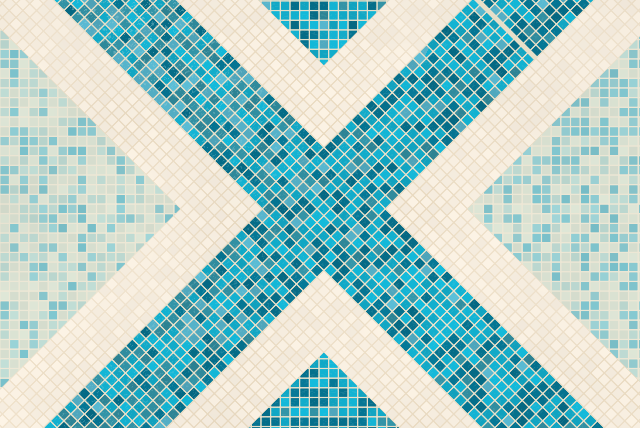
A Shadertoy shader for this pattern:

```glsl
// A tiled wall: a broad blue diagonal cross edged in cream, with pale side
// triangles and blue top and bottom ones. Two square grids, one turned by
// 45 degrees, get a hashed glaze per tile and share one grout function.

const float PITCH = 0.0226;      // tile spacing in canvas heights
const float BLUE_HALF = 4.5;     // half width of the blue arms, in tiles
const float CREAM_HALF = 10.5;   // outer limit of the cream border, in tiles

const vec3 CYAN  = vec3(0.07, 0.68, 0.80);
const vec3 TEAL  = vec3(0.02, 0.44, 0.55);
const vec3 DUSTY = vec3(0.19, 0.55, 0.62);
const vec3 CREAM = vec3(0.97, 0.935, 0.88);
const vec3 GROUT = vec3(0.91, 0.88, 0.79);

float hash(vec2 p) {
    vec3 h = fract(p.xyx * vec3(0.1031, 0.1030, 0.0973));
    h += dot(h, h.yzx + 33.33);
    return fract((h.x + h.y) * h.z);
}

float noise(vec2 p) {
    vec2 i = floor(p), f = fract(p);
    f = f * f * (3.0 - 2.0 * f);
    return mix(mix(hash(i), hash(i + vec2(1, 0)), f.x),
               mix(hash(i + vec2(0, 1)), hash(i + vec2(1, 1)), f.x), f.y);
}

// Coverage of a slightly rounded tile centred on each whole number
float tileMask(vec2 q, float px) {
    vec2 d = abs(q - floor(q + 0.5)) - 0.37;
    float dist = length(max(d, 0.0)) + min(max(d.x, d.y), 0.0) - 0.06;
    return 1.0 - smoothstep(-0.5 * px, 0.5 * px, dist);
}

// Glossy blue glaze; fade raises the share of dusty, worn tiles
vec3 blueGlaze(vec2 id, vec2 q, float darkShare, float fade) {
    float pick = hash(id + 71.0);
    float shade = hash(id + 213.0);
    vec3 col = pick < darkShare ? TEAL : CYAN;
    if (hash(id + 139.0) < 0.14 + 0.55 * fade)
        col = mix(DUSTY, vec3(0.33, 0.69, 0.78), step(0.62, pick));
    col *= 0.92 + 0.16 * shade;
    // Fine pale scuffs
    float scuff = smoothstep(0.62, 0.95, noise(q * vec2(5.0, 9.0) + 40.0));
    return mix(col, vec3(0.60, 0.80, 0.83), scuff * (0.12 + 0.35 * fade));
}

// Matt sand and aqua glaze of the side triangles
vec3 paleGlaze(vec2 id, float aquaShare) {
    float pick = hash(id + 317.0);
    vec3 col = mix(vec3(0.85, 0.88, 0.82), vec3(0.74, 0.85, 0.82), step(0.42, pick));
    vec3 aqua = mix(vec3(0.62, 0.82, 0.83), vec3(0.47, 0.75, 0.79), hash(id + 19.0));
    col = mix(col, aqua, step(1.0 - aquaShare, pick));
    return col * (0.97 + 0.05 * hash(id + 401.0));
}

void mainImage(out vec4 fragColor, in vec2 fragCoord) {
    vec2 c = fragCoord / iResolution.y;
    c.x -= 0.506 * iResolution.x / iResolution.y;
    c.y -= 0.512;
    float px = 1.0 / (iResolution.y * PITCH);

    // Turned grid for the cross, upright grid for the triangles
    vec2 q = vec2(c.x + c.y, c.y - c.x) * 0.70711 / PITCH;
    vec2 s = c / PITCH;
    vec2 qid = floor(q + 0.5), sid = floor(s + 0.5);
    float cross = min(abs(q.x), abs(q.y));
    float cellCross = min(abs(qid.x), abs(qid.y));

    // Blue arms, most worn toward the upper left
    float fade = 1.0 - smoothstep(-0.75, 0.2, c.x - 0.5 * c.y);
    float darkShare = 0.40 + 0.12 * smoothstep(0.1, -0.3, 0.0) + 0.25 * step(27.0, qid.x);
    vec3 armTile = blueGlaze(qid, q, darkShare, fade);

    // Cream border with softly varied tiles and grout
    vec3 creamTile = CREAM * (0.98 + 0.035 * hash(qid + 503.0));
    vec3 creamGrout = mix(vec3(0.91, 0.85, 0.75), vec3(0.94, 0.89, 0.81), noise(c * 5.0 + 8.0));

    float inCream = step(BLUE_HALF, cellCross);
    float mask = tileMask(q, px);
    // Wide seam across the upper right arm
    float seam = smoothstep(0.2, 0.2 + px, abs(q.x - 26.5));
    mask *= mix(seam, 1.0, step(BLUE_HALF, abs(q.y)));
    float groutBlend = smoothstep(-px, px, cross - BLUE_HALF);
    vec3 col = mix(mix(GROUT, creamGrout, groutBlend),
                   mix(armTile, creamTile, inCream), mask);

    // Triangles: pale at the sides, blue at top and bottom
    bool side = abs(c.x) > abs(c.y);
    vec3 triTile = side ? paleGlaze(sid, c.x > 0.0 ? 0.40 : 0.27)
                        : blueGlaze(sid, s, c.y > 0.0 ? 0.32 : 0.48, 0.0);
    vec3 triGrout = side ? vec3(0.92, 0.90, 0.83) : GROUT;
    vec3 tri = mix(triGrout, triTile, tileMask(s, px));
    col = mix(col, tri, smoothstep(-0.5 * px, 0.5 * px, cross - CREAM_HALF));

    // Gentle uneven daylight
    col *= 0.985 + 0.03 * noise(c * 4.0 + 20.0);
    fragColor = vec4(clamp(col, 0.0, 1.0), 1.0);
}
```
